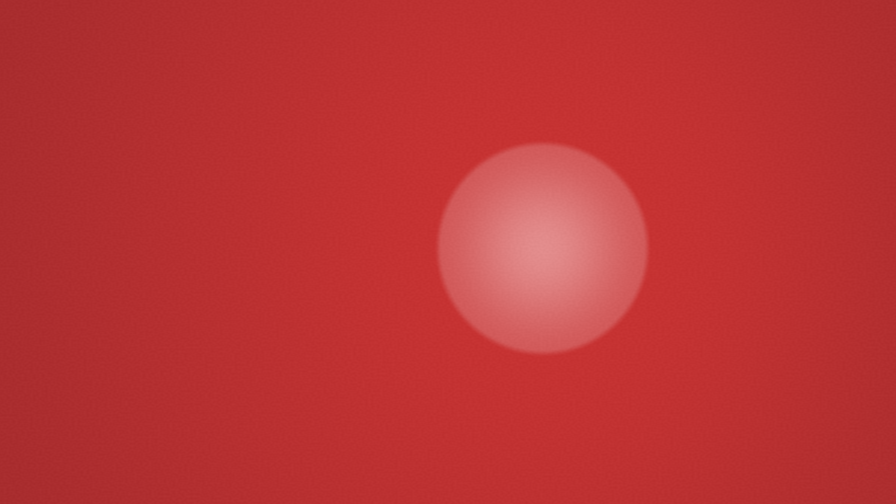
Reproduce this background procedurally as a WebGL 2 fragment shader.

```glsl
#version 300 es
precision highp float;
// A soft pale disk glowing on a grainy red field with darkened corners.
uniform vec2 u_resolution;
out vec4 fragColor;

vec2 hashGradient(vec2 cell) {
  vec3 q = fract(cell.xyx * vec3(0.1031, 0.1030, 0.0973));
  q += dot(q, q.yzx + 33.33);
  float angle = 6.2832 * fract((q.x + q.y) * q.z);
  return vec2(cos(angle), sin(angle));
}

float gradientNoise(vec2 p) {
  vec2 cell = floor(p), f = fract(p);
  vec2 w = f * f * f * (f * (f * 6.0 - 15.0) + 10.0);
  float a = dot(hashGradient(cell), f);
  float b = dot(hashGradient(cell + vec2(1, 0)), f - vec2(1, 0));
  float c = dot(hashGradient(cell + vec2(0, 1)), f - vec2(0, 1));
  float d = dot(hashGradient(cell + 1.0), f - 1.0);
  return mix(mix(a, b, w.x), mix(c, d, w.x), w.y);
}

void main() {
  // Canvas centre is the origin and canvas height is one unit.
  vec2 p = (gl_FragCoord.xy - 0.5 * u_resolution) / u_resolution.y;
  float dist = length(p - vec2(0.188, 0.007));

  // Red field: wide glow around the disk, then a faint vignette.
  float glow = exp(-1.7 * dist * dist);
  vec3 color = mix(vec3(0.67, 0.178, 0.185), vec3(0.785, 0.2, 0.198), glow);
  color *= 1.0 - 0.035 * smoothstep(0.5, 1.1, length(p));

  // Disk: pale core fading toward a soft rim.
  float core = 1.0 - smoothstep(0.0, 0.225, dist);
  vec3 disk = mix(vec3(0.82, 0.345, 0.345), vec3(0.888, 0.55, 0.55), core);
  color = mix(color, disk, 1.0 - smoothstep(0.2, 0.216, dist));

  // Fine grain, stretched a little sideways.
  float grain = gradientNoise(p * vec2(170, 230) + 400.0);
  color += 0.018 * grain;

  fragColor = vec4(color, 1.0);
}
```
